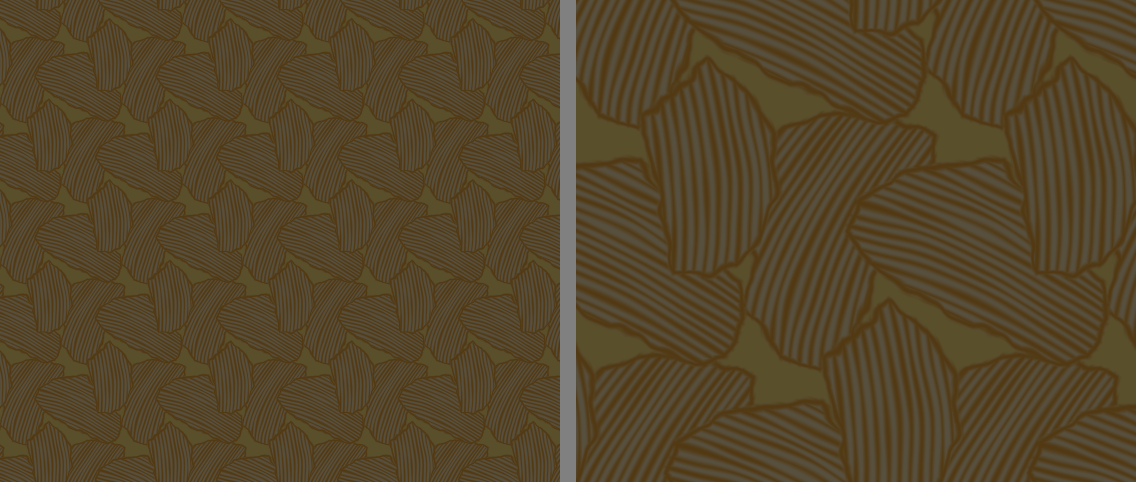
Left, the full canvas; right, a detail of the centre.
Give the GLSL for this pattern, as a Shadertoy shader.

```glsl
// Ribbed shells in overlapping trios on a half-drop lattice over an olive ground.
// Each shell is a polygon distance with a wavering rim; its ribs are contour
// lines of a bent coordinate, roughened by value noise. Layers go back to front.

#define VIEW_HEIGHT 9.87
#define REPEAT_X 2.48
#define ROW_STEP vec2(1.24, 1.65)
#define ORIGIN vec2(3.84, 3.29)
#define RIB_PITCH 0.074
#define RIB_WIDTH 0.031
#define RIM_WIDTH 0.042
#define RIM_WAVER 0.055
#define SOFTNESS 0.018
#define GROUND_COLOR vec3(0.35, 0.31, 0.17)
#define SHELL_COLOR vec3(0.343, 0.312, 0.245)
#define INK_COLOR vec3(0.32, 0.225, 0.075)

const int CORNERS = 12;

// Outlines, y pointing down
const vec2 FAN[CORNERS] = vec2[CORNERS](
    vec2(1.30, 1.02), vec2(1.42, 0.88), vec2(1.66, 0.78), vec2(2.15, 0.80),
    vec2(2.43, 0.93), vec2(2.42, 1.10), vec2(2.15, 1.35), vec2(2.06, 1.80),
    vec2(1.92, 2.22), vec2(1.65, 2.53), vec2(1.38, 2.44), vec2(1.14, 2.10));
const vec2 LONG[CORNERS] = vec2[CORNERS](
    vec2(1.83, 1.58), vec2(1.92, 1.38), vec2(2.17, 1.21), vec2(2.52, 1.12),
    vec2(2.90, 1.10), vec2(3.30, 1.72), vec2(3.58, 1.92), vec2(3.60, 2.17),
    vec2(3.48, 2.45), vec2(3.28, 2.48), vec2(2.50, 2.13), vec2(2.05, 1.86));
const vec2 UPRIGHT[CORNERS] = vec2[CORNERS](
    vec2(0.88, 0.42), vec2(1.14, 0.62), vec2(1.31, 0.92), vec2(1.37, 1.25),
    vec2(1.25, 1.57), vec2(1.08, 1.81), vec2(0.90, 1.88), vec2(0.65, 1.87),
    vec2(0.58, 1.58), vec2(0.55, 1.28), vec2(0.45, 1.00), vec2(0.46, 0.80));

float hash(vec2 p) {
    vec3 h = fract(p.xyx * 0.1031);
    h += dot(h, h.yzx + 33.33);
    return fract((h.x + h.y) * h.z);
}

float noise(vec2 p) {
    vec2 cell = floor(p), f = fract(p);
    f = f * f * (3.0 - 2.0 * f);
    float low = mix(hash(cell), hash(cell + vec2(1, 0)), f.x);
    float high = mix(hash(cell + vec2(0, 1)), hash(cell + vec2(1, 1)), f.x);
    return mix(low, high, f.y);
}

// Signed distance, negative inside
float polygonDistance(vec2 p, vec2 corner[CORNERS]) {
    float nearest = 1e3, side = 1.0;
    for (int i = 0; i < CORNERS; i++) {
        vec2 a = corner[i], b = corner[(i + 1) % CORNERS];
        vec2 edge = b - a, w = p - a;
        vec2 gap = w - edge * clamp(dot(w, edge) / dot(edge, edge), 0.0, 1.0);
        nearest = min(nearest, dot(gap, gap));
        if ((a.y > p.y) != (b.y > p.y) && p.x < a.x + edge.x * (p.y - a.y) / edge.y)
            side = -side;
    }
    return side * sqrt(nearest);
}

float inkLine(float dist, float width, float soft) {
    return 1.0 - smoothstep(-soft, soft, dist - 0.5 * width);
}

// Rib ink; grain is (across, along), bend is (start, slope, curvature)
float ribs(vec2 grain, vec3 bend, float soft) {
    float t = grain.y - bend.x;
    float slope = bend.y + 2.0 * bend.z * t;
    float across = grain.x - t * (bend.y + bend.z * t);
    across += 0.045 * (noise(vec2(across * 6.0, grain.y * 2.5) + 17.0) - 0.5);
    float lane = across * inversesqrt(1.0 + 0.4 * bend.y * bend.y) / RIB_PITCH;
    float dist = abs(fract(lane) - 0.5) * RIB_PITCH / sqrt(1.0 + 0.5 * slope * slope);
    float swell = noise(vec2(grain.y * 3.0, floor(lane) * 1.7) + 40.0);
    return inkLine(dist, RIB_WIDTH * (0.55 + 0.9 * swell), soft);
}

// Draws every copy of one shell over the colour so far
void drawShells(inout vec3 color, vec2 q, vec2 center, vec2 corner[CORNERS],
                vec3 bend, bool sideways, float soft) {
    float nearestRow = round((q.y - center.y) / ROW_STEP.y);
    for (int k = -1; k <= 1; k++) {
        vec2 local = q - center - (nearestRow + float(k)) * ROW_STEP;
        local.x -= REPEAT_X * round(local.x / REPEAT_X);
        if (abs(local.y) > 1.05) continue;
        vec2 p = local + center;
        float rim = polygonDistance(p, corner);
        rim += RIM_WAVER * (noise(p * 9.0 + 5.0) - 0.5);
        float ink = ribs(sideways ? p.yx : p, bend, soft);
        ink = max(ink, inkLine(abs(rim), RIM_WIDTH, soft));
        float cover = 1.0 - smoothstep(-soft, soft, rim - 0.5 * RIM_WIDTH);
        color = mix(color, mix(SHELL_COLOR, INK_COLOR, ink), cover);
    }
}

void mainImage(out vec4 fragColor, in vec2 fragCoord) {
    vec2 uv = fragCoord / iResolution.y;
    vec2 q = vec2(uv.x, 1.0 - uv.y) * VIEW_HEIGHT - ORIGIN;
    float soft = max(SOFTNESS, 0.75 * VIEW_HEIGHT / iResolution.y);

    vec3 color = GROUND_COLOR;
    drawShells(color, q, vec2(1.75, 1.65), FAN, vec3(2.5, -0.05, 0.24), false, soft);
    drawShells(color, q, vec2(2.70, 1.80), LONG, vec3(1.9, 0.25, 0.14), true, soft);
    drawShells(color, q, vec2(0.90, 1.15), UPRIGHT, vec3(1.1, 0.10, -0.12), false, soft);
    fragColor = vec4(color, 1.0);
}
```
